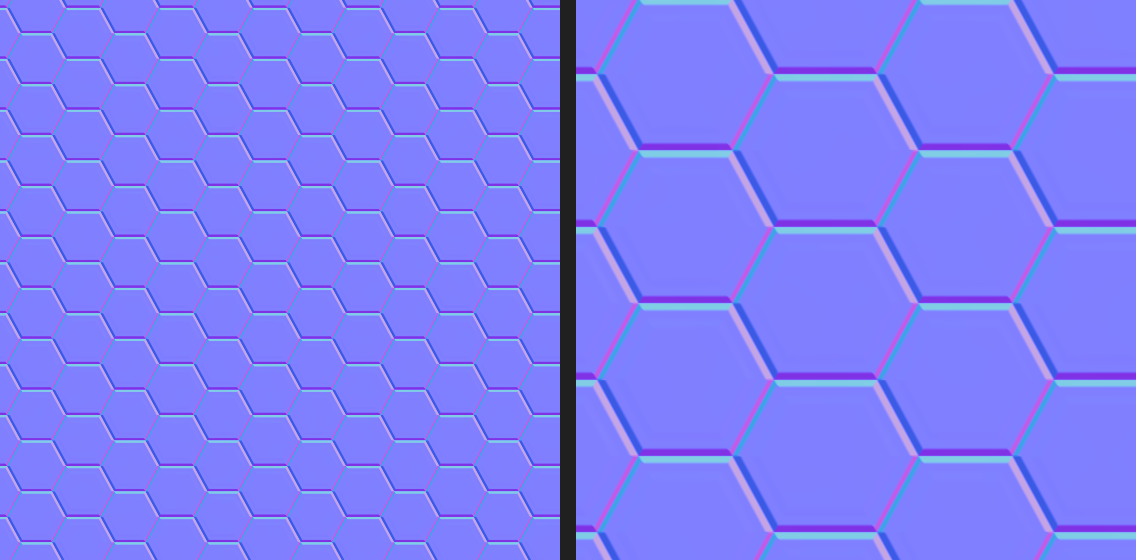
Left, the full canvas; right, a detail of the centre.
Write a three.js fragment shader that draws this texture map.

```glsl
varying vec2 vUv;

// Layout, in canvas units
const vec2 GRID = vec2(6.0, 11.0);       // column pairs across, rows up
const vec2 PHASE = vec2(0.391, 0.848);   // centre of the first tile, in cells
const float NARROW_HALF = 0.0279;        // half top edge, even columns
const float WIDE_HALF = 0.0307;          // half top edge, odd columns
const float HALF_HEIGHT = 0.5 / GRID.y;
const float SLANT = 0.5 / GRID.x - NARROW_HALF - WIDE_HALF;

// Bevel
const float BEVEL_WIDTH = 0.0042;        // level and falling edges
const float BEVEL_THIN = 0.0028;         // rising edges
const float BEVEL_TILT = 0.61;
const float BEVEL_SOFT = 0.0011;
const float SEAM_SOFT = 0.0009;

// Faint inner rim and surface unevenness
const float RIM_INSET = 0.012;
const float RIM_WIDTH = 0.0045;
const float RIM_TILT = 0.034;
const float WAVE_CELLS = 24.0;
const float WAVE_TILT = 0.012;

vec2 hash2(vec2 p) {
  vec2 k = vec2(dot(p, vec2(127.1, 311.7)), dot(p, vec2(269.5, 183.3)));
  return fract(sin(k) * 43758.5);
}

vec2 latticeGradient(vec2 cell) {
  return hash2(mod(cell, WAVE_CELLS)) * 2.0 - 1.0;
}

// Gradient noise that wraps at the canvas border
float gradientNoise(vec2 p) {
  vec2 i = floor(p);
  vec2 f = fract(p);
  vec2 u = f * f * f * (f * (f * 6.0 - 15.0) + 10.0);
  vec2 e = vec2(1.0, 0.0);
  float a = dot(latticeGradient(i), f);
  float b = dot(latticeGradient(i + e.xy), f - e.xy);
  float c = dot(latticeGradient(i + e.yx), f - e.yx);
  float d = dot(latticeGradient(i + e.xx), f - e.xx);
  return mix(mix(a, b, u.x), mix(c, d, u.x), u.y);
}

// Surface tilt of one set of columns, zero outside its hexagons
vec2 hexTilt(vec2 uv, vec2 phase, float topHalf) {
  vec2 q = uv * GRID - phase;
  vec2 id = floor(q + 0.5);
  vec2 p = (q - id) / GRID;
  vec2 a = abs(p);
  vec2 side = clamp(p / SEAM_SOFT, -1.0, 1.0);

  // Distances to the level and the slanted edges
  vec2 slantNormal = normalize(vec2(HALF_HEIGHT, SLANT));
  float level = HALF_HEIGHT - a.y;
  float slanted = dot(vec2(topHalf + SLANT, 0.0) - a, slantNormal);
  float d = min(level, slanted);

  // Nearest edge sets direction and width
  float onSlant = smoothstep(-SEAM_SOFT, SEAM_SOFT, level - slanted);
  vec2 facing = mix(vec2(0.0, side.y), slantNormal * side, onSlant);
  float rising = onSlant * step(p.x * p.y, 0.0);
  float width = mix(BEVEL_WIDTH, BEVEL_THIN, rising);

  float bevel = 1.0 - smoothstep(width - BEVEL_SOFT, width + BEVEL_SOFT, d);
  float rim = 1.0 - smoothstep(0.0, RIM_WIDTH, abs(d - RIM_INSET));
  float rimStrength = RIM_TILT * mix(0.4, 1.0, hash2(mod(id, GRID) + phase).x);
  float inside = smoothstep(-SEAM_SOFT, SEAM_SOFT, d);
  return facing * (bevel * BEVEL_TILT + rim * rimStrength) * inside;
}

void main() {
  // Two interleaved sets of columns
  vec2 tilt = hexTilt(vUv, PHASE, NARROW_HALF)
            + hexTilt(vUv, PHASE + 0.5, WIDE_HALF);

  // Slight unevenness
  vec2 w = vUv * WAVE_CELLS;
  tilt += WAVE_TILT * vec2(gradientNoise(w), gradientNoise(w + vec2(7.0, 13.0)));

  // Encode the unit normal as colour
  vec3 normal = vec3(tilt, sqrt(max(0.0, 1.0 - dot(tilt, tilt))));
  gl_FragColor = vec4(normal * 0.5 + 0.5, 1.0);
}
```
